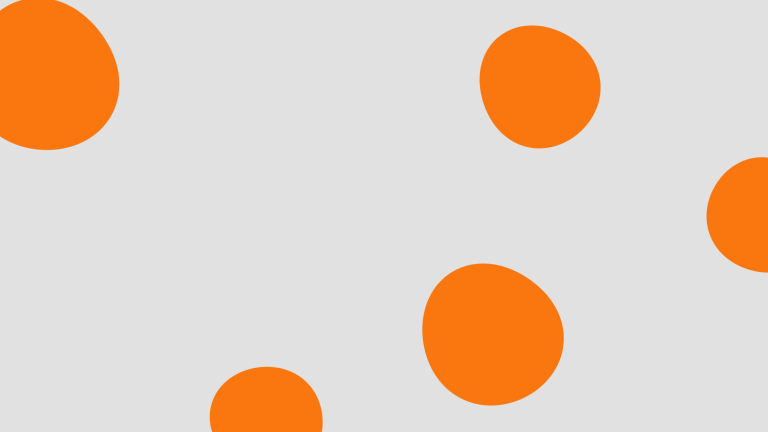
Give the GLSL for this pattern, as a WebGL 1 fragment shader.

```glsl
precision highp float;

// Scatters a few large, flat, slightly lopsided orange spots on light grey.
// Centres follow additive sequences wrapped into the canvas; each outline
// is a circle whose radius is bent by two low harmonics of the angle.

uniform vec2 u_resolution;

// Centre of spot i, as a fraction of the canvas
vec2 spotCentre(float i) {
    return fract(vec2(0.64 + 0.354 * i, 0.225 + 0.15 * i + 0.125 * i * i));
}

// Mean radius of spot i, in canvas heights
float spotRadius(float i) {
    float swell = 0.5 + 0.5 * cos(1.3 * i + 0.8);
    return 0.129 + 0.048 * swell * swell;
}

// Approximate signed distance to the bent circle, negative inside
float spotDistance(vec2 offset, float radius, float i) {
    float angle = atan(offset.y, offset.x);
    float bend = 0.03 * cos(2.0 * angle + 1.6 + 0.4 * sin(2.3 * i))
               + 0.022 * cos(3.0 * angle + 1.9 * i);
    return length(offset) - radius * (1.0 + bend);
}

void main() {
    float aspect = u_resolution.x / u_resolution.y;
    vec2 position = gl_FragCoord.xy / u_resolution.y;

    // Union of all spots
    float nearest = 10.0;
    for (int k = 0; k < 5; k++) {
        float i = float(k);
        vec2 centre = spotCentre(i) * vec2(aspect, 1.0);
        nearest = min(nearest, spotDistance(position - centre, spotRadius(i), i));
    }

    // Flat fill with an edge about one pixel wide
    float edge = 0.75 / u_resolution.y;
    float coverage = 1.0 - smoothstep(-edge, edge, nearest);
    vec3 paleGrey = vec3(0.882);
    vec3 orange = vec3(0.975, 0.465, 0.055);
    gl_FragColor = vec4(mix(paleGrey, orange, coverage), 1.0);
}
```
